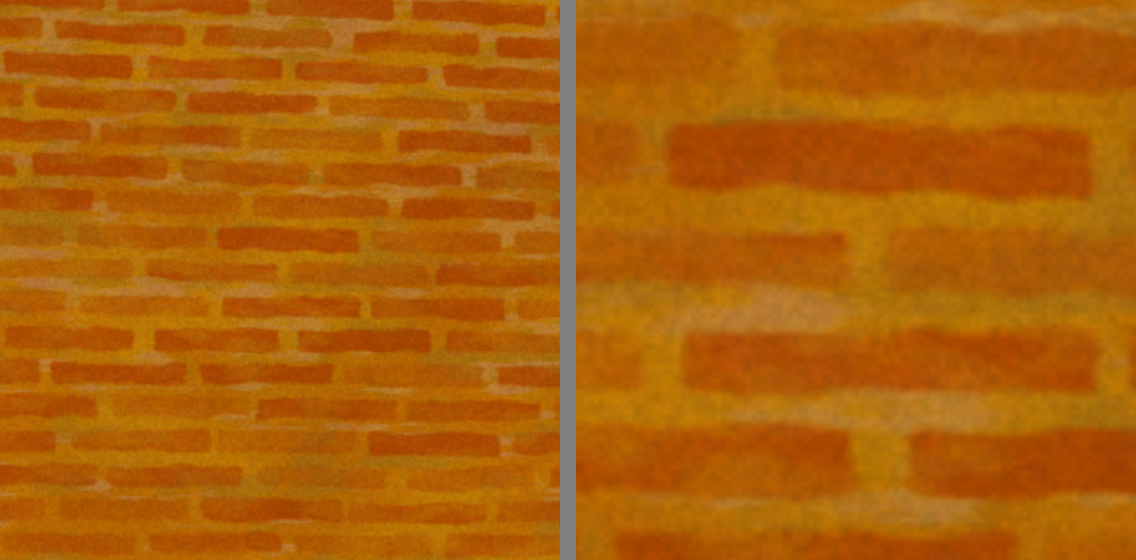
Left: the whole. Right: its middle third, enlarged.
A WebGL 2 fragment shader for this texture:

```glsl
#version 300 es
precision highp float;
// A weathered orange brick wall with long, thin, slightly sloping courses.
// Soft rounded boxes form the bricks; layered value noise wears their edges,
// stains the ochre mortar, leaves pale streaks and adds a fine mottled grain.
uniform vec2 u_resolution;
out vec4 fragColor;

float hash(vec2 p) {
  vec3 q = fract(p.xyx * vec3(0.1031, 0.1030, 0.0973));
  q += dot(q, q.yzx + 33.33);
  return fract((q.x + q.y) * q.z);
}

float noise(vec2 p) {
  vec2 cell = floor(p), f = fract(p);
  f = f * f * (3.0 - 2.0 * f);
  return mix(mix(hash(cell), hash(cell + vec2(1, 0)), f.x),
             mix(hash(cell + vec2(0, 1)), hash(cell + vec2(1, 1)), f.x), f.y);
}

float fbm(vec2 p) {
  float sum = 0.0, amp = 0.53;
  for (int i = 0; i < 4; i++) {
    sum += amp * noise(p);
    p = mat2(0.96, 0.28, -0.28, 0.96) * p * 2.03 + 17.3;
    amp *= 0.5;
  }
  return sum;
}

float roundedBox(vec2 p, vec2 halfSize, float radius) {
  vec2 q = abs(p) - halfSize + radius;
  return length(max(q, 0.0)) + min(max(q.x, q.y), 0.0) - radius;
}

// Returns brick coverage in x and the brick's own colour strength in y.
vec2 brickLayer(vec2 uv) {
  float slope = 0.008 + 0.035 * uv.y * uv.y;
  float height = uv.y + slope * uv.x + 0.006 * (noise(uv * vec2(4.0, 7.0)) - 0.5);
  float row = floor(height * 16.3);
  float along = uv.x * 3.8 + 0.5 * mod(row, 2.0) + 0.35 * hash(vec2(row, 5.0));
  vec2 id = vec2(floor(along), row);
  vec2 local = (fract(vec2(along, height * 16.3)) - 0.5) / vec2(3.8, 16.3);
  local.y += 0.003 * (hash(id + 40.0) - 0.5);
  vec2 halfSize = vec2(0.113 + 0.013 * hash(id + 9.0), 0.0175 + 0.004 * hash(id + 23.0));
  float d = roundedBox(local, halfSize, 0.009);
  d += 0.016 * (fbm(uv * vec2(22.0, 40.0)) - 0.5);
  return vec2(1.0 - smoothstep(-0.006, 0.005, d), hash(id + 71.0));
}

void main() {
  vec2 uv = gl_FragCoord.xy / u_resolution.y;
  vec2 brick = brickLayer(uv);
  float stain = fbm(uv * vec2(5.0, 9.0) + 3.0);
  float patches = fbm(uv * vec2(14.0, 32.0) + 50.0);

  // Mortar: ochre, tinted orange low down and olive in places
  vec3 color = mix(vec3(0.70, 0.395, 0.005), vec3(0.72, 0.46, 0.02),
                   smoothstep(0.28, 0.62, stain + 0.16 * (uv.y - 0.5)));
  float olive = smoothstep(0.50, 0.72, fbm(uv * vec2(9.0, 22.0) + 90.0) + 0.12 * (uv.y - 0.5));
  color = mix(color, vec3(0.63, 0.42, 0.06), 0.75 * olive);

  // Bricks: worn unevenly, clearer toward the top
  float strength = mix(0.42, 1.05, brick.y) * mix(0.75, 1.0, uv.y);
  strength *= 0.65 + 0.65 * smoothstep(0.25, 0.7, patches);
  vec3 clay = mix(vec3(0.64, 0.265, 0.0), vec3(0.68, 0.29, 0.0), stain);
  color = mix(color, clay, brick.x * clamp(strength, 0.0, 1.0));

  // Pale dusty streaks, mostly along the joints
  float streak = fbm(uv * vec2(11.0, 46.0) + 130.0) + 0.16 * (uv.y - 0.55);
  float dust = smoothstep(0.50, 0.72, streak) * (1.0 - 0.88 * brick.x);
  vec3 dustColor = mix(vec3(0.72, 0.50, 0.19), vec3(0.70, 0.45, 0.24), noise(uv * 13.0));
  color = mix(color, dustColor, 0.85 * dust);

  // Fine grain and broad uneven light
  float grain = noise(uv * 170.0) + 0.8 * noise(uv * 330.0 + 8.0) - 0.9;
  color *= 1.0 + 0.085 * grain + 0.08 * (fbm(uv * 7.0 + 200.0) - 0.5);
  color.g += 0.022 * (noise(uv * 120.0 + 60.0) - 0.5);
  color.b += 0.03 * (noise(uv * 95.0 + 30.0) - 0.5);
  fragColor = vec4(clamp(color, 0.0, 1.0), 1.0);
}
```
